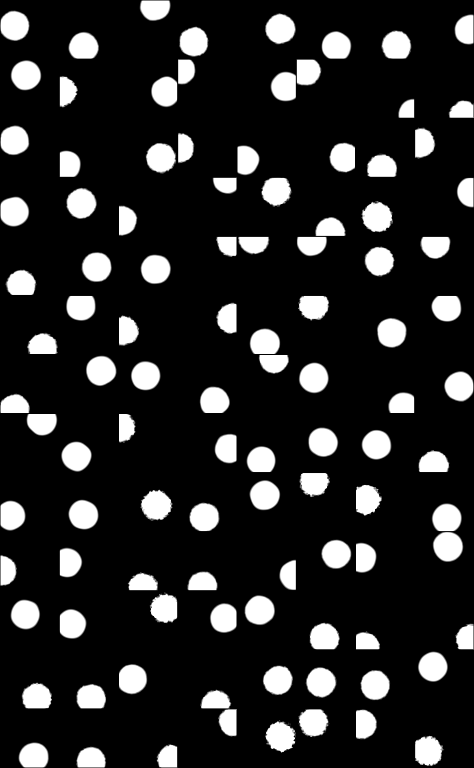
Write a Shadertoy shader that draws this pattern.

```glsl
float hash(vec2 p) {
    return fract(sin(dot(p, vec2(127.1, 311.7))) * 43758.5453);
}

float valueNoise(vec2 p) {
    vec2 corner = floor(p);
    vec2 t = fract(p);
    t = t * t * (3.0 - 2.0 * t);
    float bottom = mix(hash(corner), hash(corner + vec2(1.0, 0.0)), t.x);
    float top = mix(hash(corner + vec2(0.0, 1.0)), hash(corner + 1.0), t.x);
    return mix(bottom, top, t.y);
}

void mainImage(out vec4 fragColor, in vec2 fragCoord) {
    // Grid of tiles, one disc in each
    vec2 grid = fragCoord / iResolution.xy * vec2(8.0, 13.0);
    vec2 tile = floor(grid);
    vec2 local = fract(grid);
    float pixel = 13.0 / iResolution.y;

    // Random centre anywhere in the tile
    vec2 centre = mix(vec2(0.02), vec2(0.98),
                      vec2(hash(tile + 3.7), hash(tile + 19.3)));

    // Slightly lumpy rim, with finer fraying on some discs
    float lumps = (valueNoise(grid * 6.0 + 40.0) - 0.5) * 0.022;
    float fraying = (valueNoise(grid * 32.0) - 0.5) * 0.055 * pow(hash(tile + 51.9), 3.0);
    float rim = length(local - centre) - 0.245 + lumps + fraying;
    float softness = max(0.02, 0.75 * pixel);
    float disc = 1.0 - smoothstep(-softness, softness, rim);

    // Straight cut along the tile sides
    vec2 toSide = min(local, 1.0 - local);
    float cut = smoothstep(0.0, pixel, min(toSide.x, toSide.y));

    fragColor = vec4(vec3(disc * cut), 1.0);
}
```
